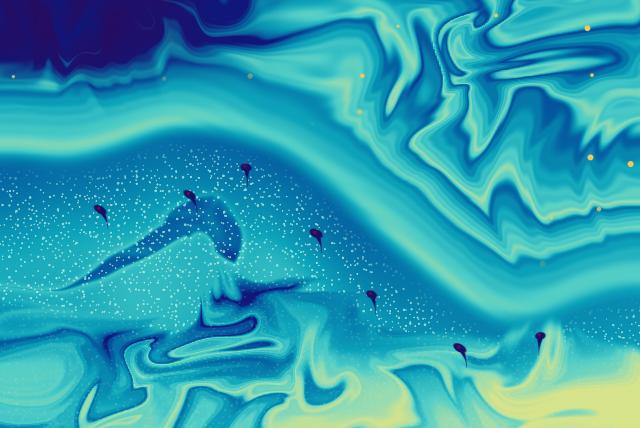
Write a Shadertoy shader that draws this texture.

```glsl
// Draws marbled blue and aqua liquid paint with swirls, fine specks and ink drops.
#define TOP_SCALE 14.0     // swirl frequency, upper part
#define LOW_SCALE 20.0     // swirl frequency, lower part
#define BEND 1.3           // strength of the folding
#define TOP_CONTRAST 0.52
#define LOW_CONTRAST 0.50
#define SPECK_GRID 64.0
#define SPECK_SHARE 0.42
#define BEAD_GRID 9.0
#define DROPS 7

const vec3 RAMP[7] = vec3[7](
    vec3(0.06, 0.09, 0.48), vec3(0.02, 0.34, 0.62), vec3(0.02, 0.49, 0.67),
    vec3(0.05, 0.64, 0.73), vec3(0.30, 0.80, 0.78), vec3(0.60, 0.86, 0.69),
    vec3(0.84, 0.89, 0.54));
const mat2 TURN = mat2(0.8, 0.6, -0.6, 0.8);

float hash(vec2 p) {
    return fract(sin(dot(p, vec2(127.1, 311.7))) * 43758.5453);
}

float noise(vec2 p) {
    vec2 i = floor(p), f = fract(p);
    f = f * f * f * (f * (f * 6.0 - 15.0) + 10.0);
    return mix(mix(hash(i), hash(i + vec2(1, 0)), f.x),
               mix(hash(i + vec2(0, 1)), hash(i + vec2(1, 1)), f.x), f.y);
}

// Repeated round folding of the plane, as in stirred paint
vec2 fold(vec2 q) {
    q += 3.0 * (vec2(noise(q * 0.25), noise(q * 0.25 + 31.4)) - 0.5);
    float freq = 1.0, push = BEND;
    for (int i = 0; i < 4; i++) {
        q = TURN * q;
        q += push * sin(freq * q.yx + vec2(0.7, 2.9) * float(i + 1));
        freq *= 1.35;
        push /= 1.5;
    }
    return q;
}

// Layer profile: a crisp dark side, a thin bright lip and a slow fade
float layers(float s) {
    float w = fract(s), lip = (w - 0.22) / 0.06;
    float side = clamp(1.5 * fwidth(s), 0.13, 0.8);
    return smoothstep(0.0, side, w) * (1.0 - w * w)
         + 0.16 * exp(-lip * lip) + 0.06 * sin(s * 37.7);
}

vec3 palette(float t) {
    vec3 c = RAMP[0];
    for (int i = 1; i < 7; i++)
        c = mix(c, RAMP[i], clamp(t * 6.0 - float(i) + 1.0, 0.0, 1.0));
    return c;
}

// Height of the long wave that parts the swirls from the calm pool
float wave(float x) {
    float crest = (x - 0.44) / 0.19;
    return 0.63 + 0.08 * exp(-crest * crest)
         - 0.36 * smoothstep(0.62, 1.2, x) + 0.06 * smoothstep(1.2, 1.5, x);
}

// Cap and trailing stem of the dark plume
float plume(vec2 m) {
    float cap = max(length(m) - 0.095, 0.036 - length(m - vec2(-0.01, -0.045)));
    cap = max(cap, -m.y - 0.035 - 0.3 * m.x);
    float line = 0.03 - 0.15 * (1.0 - smoothstep(-0.32, 0.03, m.x));
    float stem = abs(m.y - line) - 0.03 * smoothstep(-0.36, -0.1, m.x);
    return min(cap, max(stem, m.x + 0.01));
}

// Soft dots, one per chosen grid cell
float dots(vec2 cell, float share, float radius, float soft) {
    vec2 id = floor(cell);
    vec2 spot = 0.25 + 0.5 * vec2(hash(id + 0.3), hash(id.yx + 7.7));
    float edge = length(fract(cell) - spot) - radius * (0.3 + 0.7 * hash(id + 5.1));
    return (1.0 - smoothstep(0.0, soft, edge)) * step(hash(id + 2.0), share);
}

void mainImage(out vec4 fragColor, in vec2 fragCoord) {
    vec2 p = fragCoord / iResolution.y;
    float px = 1.0 / iResolution.y;
    float slope = (wave(p.x + 0.01) - wave(p.x - 0.01)) / 0.02;
    float d = (p.y - wave(p.x)) / sqrt(1.0 + slope * slope);
    d += 0.02 * (noise(p * 5.0) - 0.5);

    // Upper swirls, calm along the wave and wilder above it
    vec2 q = fold(p * TOP_SCALE);
    float wild = smoothstep(0.05, 0.24, d);
    float s = 4.2 * d + wild * 1.8 * noise(q * 0.3) + 0.5 * noise(p * 3.0);
    float corner = (1.0 - smoothstep(0.2, 0.75, p.x)) * smoothstep(0.76, 0.93, p.y);
    float upper = mix(0.57, 0.46, smoothstep(0.2, 0.6, d)) - 0.55 * corner;
    upper += TOP_CONTRAST * mix(0.4, 1.0, wild) * (layers(s) - 0.64);
    upper -= 0.34 * wild * smoothstep(0.55, 0.75, noise(q * 0.22 + 17.0));
    float rim = (d - 0.025) / 0.025;
    upper += 0.09 * exp(-rim * rim);

    // Calm pool, darkest under the wave
    float pool = mix(0.25 + 0.16 * smoothstep(0.8, 1.3, p.x), 0.56,
                     smoothstep(0.02, 0.27, -d));
    pool += 0.08 * (noise(p * 6.0) - 0.5);

    // Lower swirls, turning yellow towards the right corner
    vec2 r = fold(p * vec2(0.9, 1.1) * LOW_SCALE + 9.0);
    float glow = smoothstep(0.4, 1.6, p.x - 1.6 * p.y + 0.15);
    float shore = 0.40 - 0.15 * p.x + 0.26 * (noise(r * 0.2 + 4.0) - 0.5);
    float bank = (shore - p.y - 0.06) / 0.07;
    float lower = 0.50 + 0.36 * glow + 0.10 * (1.0 - smoothstep(0.0, 0.25, p.y));
    lower -= 0.20 * (1.0 - glow) * exp(-bank * bank);
    lower += LOW_CONTRAST * (1.0 - 0.5 * glow)
           * (layers(1.8 * noise(r * 0.28) + 2.0 * p.y) - 0.64);
    float low = smoothstep(-0.01, 0.04, shore - p.y);

    // Dark plume
    float tone = mix(pool, lower, low);
    vec2 wobble = vec2(noise(p * 9.0), noise(p * 9.0 + 5.0)) - 0.5;
    float body = plume(p + 0.035 * wobble - vec2(0.465, 0.455));
    float ink = 0.04 + 0.32 * noise(p * vec2(14.0, 30.0) + 3.0 * wobble);
    tone += 0.08 * exp(-pow(body / 0.01, 2.0));
    tone = mix(tone, ink, 1.0 - smoothstep(-0.008, 0.003, body));
    float above = smoothstep(-0.04, 0.02, d);
    vec3 color = palette(mix(tone, upper, above));
    color = mix(color, vec3(0.24, 0.0, 0.27), 0.5 * corner * noise(q * 0.5));

    // Pale specks in the pool, two turned grids
    float speck = dots(p * SPECK_GRID, SPECK_SHARE, 0.13, SPECK_GRID * px);
    speck += dots(TURN * p * SPECK_GRID * 1.3, SPECK_SHARE, 0.1, SPECK_GRID * px * 1.3);
    speck *= (1.0 - above) * (1.0 - 0.8 * low) * smoothstep(0.02, 0.1, -d);
    color = mix(color, vec3(0.72, 0.94, 0.88), 0.75 * min(speck, 1.0));

    // Golden beads among the upper swirls
    float bead = dots(p * BEAD_GRID, 0.3, 0.05, BEAD_GRID * px * 1.5);
    color = mix(color, vec3(0.95, 0.78, 0.36), bead * wild);

    // Ink drops with thin curved tails, strewn below the wave
    for (int i = 0; i < DROPS; i++) {
        vec2 seed = vec2(float(i), 6.0);
        float x = 0.20 + 0.165 * float(i) + 0.08 * hash(seed);
        vec2 v = p - vec2(x, wave(x) - 0.06 - 0.13 * hash(seed + 2.0));
        float lean = hash(seed + 4.0) - 0.3, size = 0.009 + 0.005 * hash(seed + 3.0);
        float h = clamp(-v.y / 0.045, 0.0, 1.0);
        float tail = length(v - vec2(0.03 * lean * h * (2.0 - h), -0.045 * h));
        tail -= 0.009 * (1.0 - h) * (1.0 - h);
        vec2 head = vec2(v.x + 0.4 * lean * v.y, v.y + 0.5 * lean * v.x);
        float drop = min(length(head * vec2(0.8, 1.1)) - size, tail);
        color = mix(color, vec3(0.09, 0.07, 0.40), 1.0 - smoothstep(-px, px, drop));
        float spark = length(v - vec2(-0.003, 0.003)) - 0.35 * size;
        color = mix(color, vec3(0.50, 0.04, 0.22), 0.8 - 0.8 * smoothstep(-px, px, spark));
    }
    fragColor = vec4(color, 1.0);
}
```
